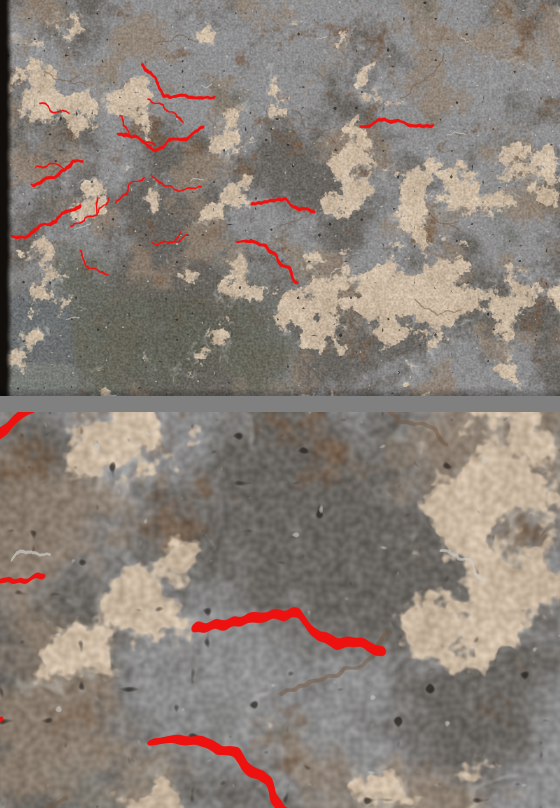
Top, the full canvas; bottom, a detail of the centre.
Reproduce this texture procedurally as a Shadertoy shader.

```glsl
// Weathered stone wall: grey and brown mottling under flaking cream plaster,
// with pits, pale scratches and red crack tracings. Layered gradient noise
// makes the surface; bent line segments scattered in loops make the strokes.

const vec3 DARK_STONE = vec3(0.41, 0.395, 0.375);
const vec3 GREY_STONE = vec3(0.565, 0.565, 0.57);
const vec3 TAN_STAIN = vec3(0.57, 0.505, 0.44);
const vec3 RUST = vec3(0.45, 0.34, 0.25);
const vec3 MOSS = vec3(0.37, 0.375, 0.33);
const vec3 SLATE = vec3(0.40, 0.415, 0.425);
const vec3 CREAM = vec3(0.81, 0.735, 0.645);
const vec3 PALE = vec3(0.80, 0.80, 0.78);
const vec3 SHADOW = vec3(0.13, 0.11, 0.09);
const vec3 RED = vec3(0.93, 0.07, 0.06);

vec2 hash2(vec2 p) {
    vec3 h = fract(p.xyx * vec3(0.1031, 0.1030, 0.0973));
    h += dot(h, h.yzx + 33.33);
    return fract((h.xx + h.yz) * h.zy);
}

float cornerSlope(vec2 cell, vec2 offset) {
    float a = 6.2832 * hash2(cell).x;
    return dot(vec2(cos(a), sin(a)), offset);
}

// Gradient noise, about -0.7 to 0.7
float gradientNoise(vec2 p) {
    vec2 i = floor(p), f = fract(p), e = vec2(1.0, 0.0);
    vec2 u = f * f * f * (f * (f * 6.0 - 15.0) + 10.0);
    float low = mix(cornerSlope(i, f), cornerSlope(i + e, f - e), u.x);
    float high = mix(cornerSlope(i + e.yx, f - e.yx), cornerSlope(i + 1.0, f - 1.0), u.x);
    return mix(low, high, u.y);
}

float fbm(vec2 p, int octaves, float gain) {
    float sum = 0.0, amp = 1.0;
    for (int i = 0; i < octaves; i++) {
        sum += amp * gradientNoise(p);
        p = mat2(1.6, 1.2, -1.2, 1.6) * p + 17.3;
        amp *= gain;
    }
    return sum;
}

mat2 rotation(float a) {
    return mat2(cos(a), -sin(a), sin(a), cos(a));
}

// Soft elliptical region, 1 at its centre
float region(vec2 p, vec2 centre, vec2 radius) {
    vec2 d = (p - centre) / radius;
    return exp(-dot(d, d));
}

float segment(vec2 q, float from, float to) {
    return length(vec2(q.x - clamp(q.x, from, to), q.y));
}

// Bent strokes spread over a box (low corner, high corner), with side branches
float strokes(vec2 p, int count, vec4 box, float reach, float width, float branch, float seed, float blur) {
    float ink = 0.0;
    for (int i = 0; i < count; i++) {
        float k = float(i) + seed;
        vec2 h = hash2(vec2(k, seed * 3.0)), v = hash2(vec2(seed, k + 40.0));
        vec2 centre = mix(box.xy, box.zw, fract(k * vec2(0.755, 0.570)));
        vec2 q = rotation(mix(-0.75, 1.15, h.x)) * (p - centre);
        float extent = reach * mix(0.6, 1.4, h.y);
        q.y += (v.x - 0.5) * 0.9 * abs(q.x);
        q.y += reach * 0.3 * gradientNoise(vec2(1.8 * q.x / reach, k * 7.3));
        q.y += reach * 0.06 * gradientNoise(vec2(7.0 * q.x / reach, k * 3.7));
        float d = segment(q, -extent, extent);
        if (v.y < branch) {
            vec2 fork = rotation(0.75) * (q - vec2(0.2 * extent, 0.0));
            d = min(d, segment(fork, 0.0, 0.6 * extent));
        }
        float thickness = width * (1.0 + 0.5 * gradientNoise(q * 40.0 + k));
        ink = max(ink, 1.0 - smoothstep(-blur, blur, d - thickness));
    }
    return ink;
}

// Mottled bare wall with darker, greener stone at the lower left
vec3 stone(vec2 p) {
    float mottle = fbm(p * 3.2 + 4.0, 6, 0.68);
    float light = 0.45 * region(p, vec2(0.35, 0.95), vec2(0.6, 0.25))
                + 0.35 * region(p, vec2(1.3, 0.8), vec2(0.3, 0.25));
    vec3 c = mix(DARK_STONE, GREY_STONE, smoothstep(-0.35, 0.35, mottle + light));
    c = mix(c, TAN_STAIN, 0.75 * smoothstep(0.02, 0.5, fbm(p * 5.0 + 31.0, 5, 0.65)));
    c = mix(c, RUST, 0.6 * smoothstep(0.3, 0.75, fbm(p * 7.0 + 57.0, 5, 0.7)));
    float damp = region(p, vec2(0.42, 0.15), vec2(0.35, 0.2));
    c = mix(c, MOSS, 0.8 * smoothstep(0.2, 0.8, damp + 0.6 * mottle));
    float slab = smoothstep(0.01, -0.01, p.x - 0.2 + 0.1 * p.y) * smoothstep(0.29, 0.25, p.y + 0.05 * mottle);
    c = mix(c, SLATE + 0.04 * mottle, 0.8 * slab);
    return mix(c, GREY_STONE * vec3(0.92, 0.95, 0.87), 0.5 * slab * smoothstep(0.095, 0.085, p.y + 0.06 * p.x));
}

// Plaster height: positive where cream still covers the wall
float plaster(vec2 p) {
    float density = 0.66 * region(p, vec2(1.0, 0.2), vec2(0.34, 0.27))
                  + 0.52 * region(p, vec2(0.18, 0.62), vec2(0.19, 0.24))
                  + 0.48 * region(p, vec2(1.2, 0.5), vec2(0.3, 0.11))
                  + 0.30 * region(p, vec2(0.7, 0.58), vec2(0.25, 0.15));
    return fbm(p * 6.0 + 11.0, 6, 0.62) + density - 0.52;
}

void mainImage(out vec4 fragColor, in vec2 fragCoord) {
    vec2 p = fragCoord / iResolution.y;
    float blur = 0.8 / iResolution.y;
    float right = iResolution.x / iResolution.y;
    float grain = gradientNoise(p * 170.0) + 0.6 * gradientNoise(p * 85.0 + 9.0);

    // Bare stone, pale mineral haze and plaster
    vec3 colour = stone(p) + 0.095 * grain;
    float cover = plaster(p);
    float vein = 1.0 - smoothstep(0.0, 0.12, abs(fbm(p * 9.0 + 73.0, 4, 0.55)));
    float haze = smoothstep(-0.3, 0.0, cover) + 0.6 * region(p, vec2(1.3, 0.83), vec2(0.14, 0.12));
    colour = mix(colour, PALE, 0.35 * vein * min(haze, 1.0));
    vec3 sand = CREAM + 0.11 * grain + 0.07 * fbm(p * 14.0, 4, 0.7);
    colour = mix(colour, sand, 0.93 * smoothstep(-0.04, 0.1, cover));

    // Pits and bright specks
    colour = mix(colour, SHADOW, 0.7 * smoothstep(0.43, 0.6, gradientNoise(p * 75.0 + 23.0)));
    colour = mix(colour, PALE, 0.6 * smoothstep(0.47, 0.6, gradientNoise(p * 95.0 + 61.0)));

    // Fibres, scratches and red tracings
    vec4 wall = vec4(0.08, 0.1, right - 0.05, 0.92);
    colour = mix(colour, RUST, 0.5 * strokes(p, 9, wall, 0.06, 0.0018, 0.2, 5.0, blur));
    colour = mix(colour, PALE, 0.7 * strokes(p, 9, wall, 0.018, 0.0013, 0.0, 14.0, blur));
    float bold = strokes(p, 7, vec4(0.1, 0.3, right - 0.15, 0.76), 0.08, 0.0043, 0.0, 2.0, blur);
    float thin = strokes(p, 9, vec4(0.08, 0.27, 0.48, 0.74), 0.05, 0.0022, 0.5, 21.0, blur);
    colour = mix(colour, RED, max(bold, thin));

    // Dark frame edge on the left, dim rim at the bottom
    float edge = p.x + 0.004 * gradientNoise(vec2(p.y * 30.0, 0.5));
    colour = mix(SHADOW * 0.5, colour, smoothstep(0.014, 0.034, edge));
    colour *= mix(0.75, 1.0, smoothstep(0.0, 0.025, p.y));
    fragColor = vec4(clamp(colour, 0.0, 1.0), 1.0);
}
```
